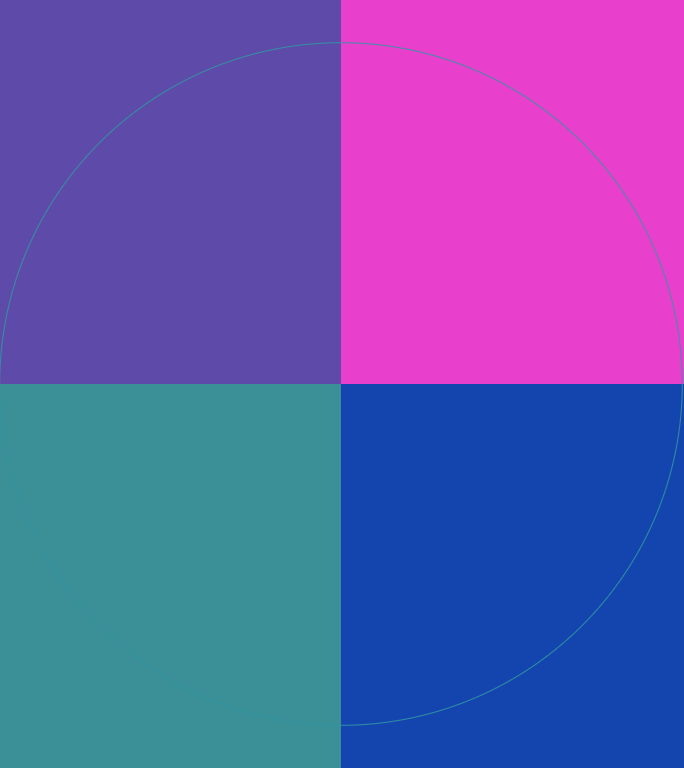
Give the GLSL for this background, as a Shadertoy shader.

```glsl
#define CENTER vec2(0.4985, 0.5)
#define RING_RADIUS 0.4990
#define RING_WIDTH 0.0016
#define RING_OPACITY 0.85
#define PURPLE vec3(0.370, 0.290, 0.660)
#define PINK vec3(0.914, 0.247, 0.804)
#define TEAL vec3(0.231, 0.561, 0.588)
#define BLUE vec3(0.080, 0.272, 0.682)
#define RING_COLOR vec3(0.190, 0.585, 0.640)

// Antialiased step across an edge at zero
float edge(float dist, float pixel) {
    return clamp(dist / pixel + 0.5, 0.0, 1.0);
}

// Coverage of a thin circle outline
float ring(vec2 p, float radius, float width, float pixel) {
    float dist = abs(length(p) - radius) - 0.5 * width;
    return edge(-dist, pixel);
}

// Four flat colours meeting at the origin
vec3 quadrants(vec2 p, float pixel) {
    float right = edge(p.x, pixel);
    float top = edge(p.y, pixel);
    return mix(mix(TEAL, BLUE, right), mix(PURPLE, PINK, right), top);
}

void mainImage(out vec4 fragColor, in vec2 fragCoord) {
    // Lengths are fractions of the canvas width
    float pixel = 1.0 / iResolution.x;
    vec2 p = (fragCoord - CENTER * iResolution.xy) * pixel;

    vec3 color = quadrants(p, pixel);
    float line = ring(p, RING_RADIUS, RING_WIDTH, pixel);
    color = mix(color, RING_COLOR, RING_OPACITY * line);

    fragColor = vec4(color, 1.0);
}
```
